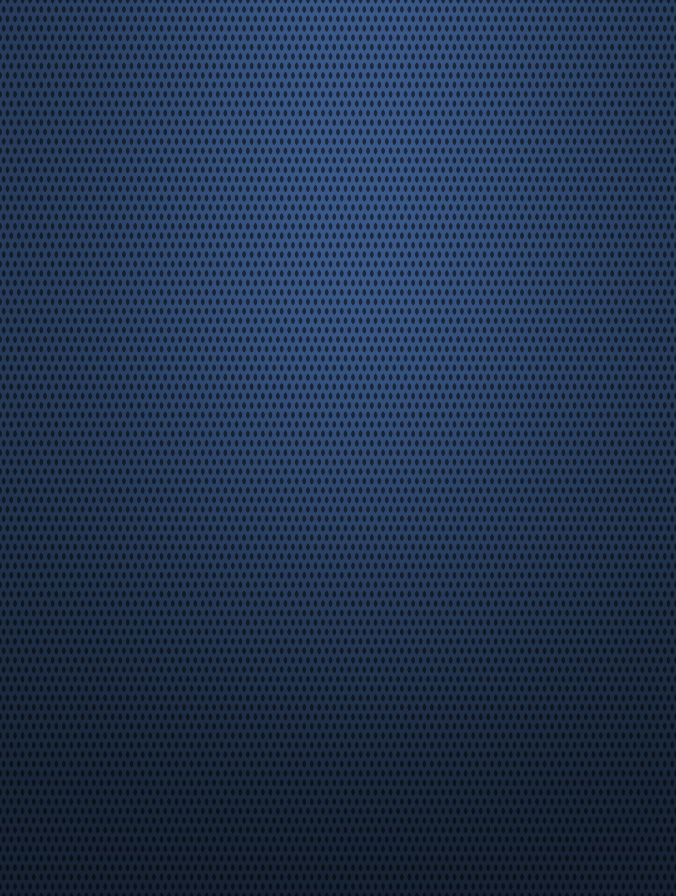
Give the GLSL for this pattern, as a Shadertoy shader.

```glsl
// Blue perforated mesh: staggered rows of small upright lens-shaped holes
// on a sheet lit from the upper centre. Each hole is a distance function in
// a repeated cell; the light is a vertical ramp with a falloff to the sides.

const vec2 REPEATS = vec2(90.0, 95.0);       // holes across, rows down
const vec2 HOLE_HALF = vec2(0.0021, 0.0040); // half size, in canvas heights

const vec3 SHEET_DARK = vec3(0.085, 0.132, 0.198);
const vec3 SHEET_BRIGHT = vec3(0.225, 0.345, 0.535);
const vec3 HOLE_TINT = vec3(0.47, 0.46, 0.45);

// Distance to an upright lens: the overlap of two equal circles.
float lensDistance(vec2 p, vec2 halfSize) {
    float radius = dot(halfSize, halfSize) / (2.0 * halfSize.x);
    float offset = radius - halfSize.x;
    return length(vec2(abs(p.x) + offset, p.y)) - radius;
}

// Position relative to the nearest hole, with odd rows shifted by half a cell.
vec2 staggeredCell(vec2 uv, vec2 repeats) {
    vec2 grid = uv * repeats;
    float row = floor(grid.y + 0.5);
    float shift = 0.5 * mod(row, 2.0);
    return vec2(fract(grid.x + shift) - 0.5, grid.y - row);
}

// Light from above, strongest near the centre line.
float sheetLight(vec2 uv) {
    float rise = smoothstep(-0.05, 0.75, uv.y);
    float side = smoothstep(0.0, 0.55, abs(uv.x - 0.53));
    return rise * mix(1.0, 0.48, side);
}

void mainImage(out vec4 fragColor, in vec2 fragCoord) {
    vec2 uv = fragCoord / iResolution.xy;
    float pixel = 1.0 / iResolution.y;
    vec2 cellSize = vec2(iResolution.x / iResolution.y, 1.0) / REPEATS;

    // Lit sheet
    vec3 sheet = mix(SHEET_DARK, SHEET_BRIGHT, sheetLight(uv));

    // Holes, with an edge about one pixel wide
    vec2 p = staggeredCell(uv, REPEATS) * cellSize;
    float hole = 1.0 - smoothstep(-0.6 * pixel, 0.6 * pixel, lensDistance(p, HOLE_HALF));

    fragColor = vec4(mix(sheet, sheet * HOLE_TINT, hole), 1.0);
}
```
